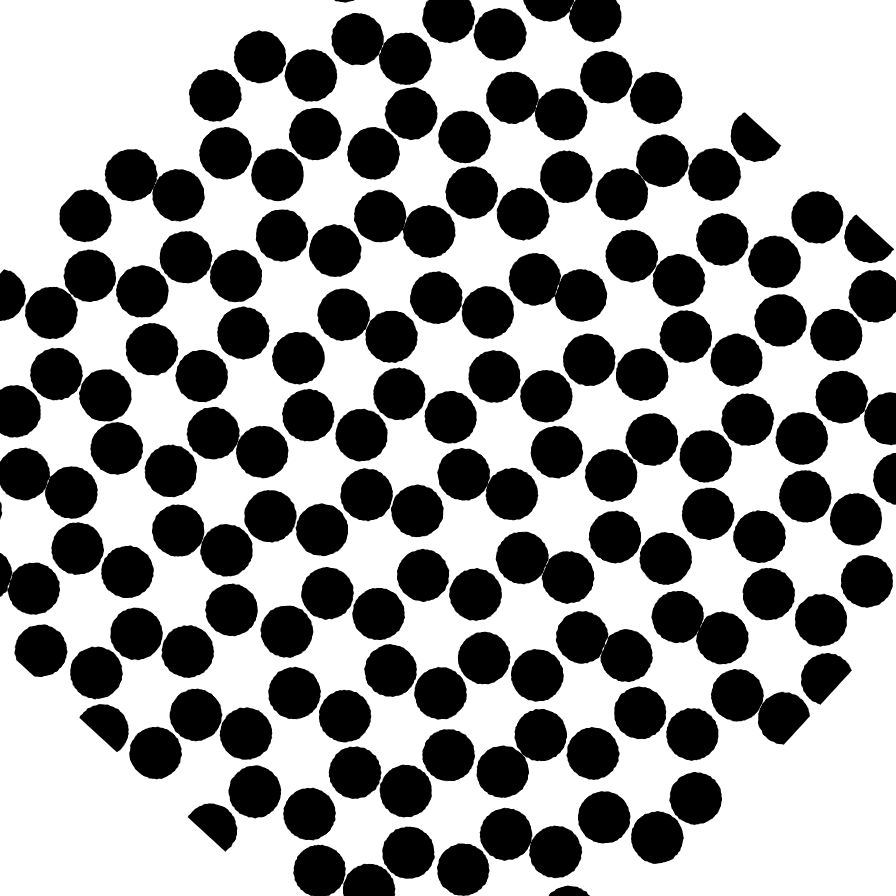
Give the GLSL for this pattern, as a Shadertoy shader.

```glsl
// Black discs on a slightly disordered honeycomb, cropped by a tilted square sheet.

const vec3  PAPER = vec3(1.0);
const vec3  INK   = vec3(0.0);

const vec2  STEP_A = vec2(0.1063, 0.0214);   // lattice vectors
const vec2  STEP_B = vec2(0.0661, -0.0895);
const vec2  PARTNER = vec2(0.0573, -0.0221); // second disc of each cell
const vec2  ORIGIN = vec2(0.0545, 0.0805);   // lattice origin from the centre

const float RADIUS     = 0.0291;
const float JITTER     = 0.0048;  // largest shift of a disc
const float MIN_GAP    = 0.0005;  // hairline kept between touching discs
const float SHEET_HALF = 0.5;
const float SHEET_TILT = -0.742;  // radians
const float ROUGHNESS  = 0.0012;  // height of the edge grain
const float GRAIN_FREQ = 230.0;
const float TAU        = 6.2831853;

vec2 hash22(vec2 p) {
    vec3 q = fract(vec3(p.xyx) * vec3(0.1031, 0.1030, 0.0973));
    q += dot(q, q.yzx + 33.33);
    return fract((q.xx + q.yz) * q.zy);
}

vec2 gradientAt(vec2 cell) {
    float angle = TAU * hash22(cell).x;
    return vec2(cos(angle), sin(angle));
}

float gradientNoise(vec2 p) {
    vec2 i = floor(p), f = fract(p);
    vec2 w = f * f * f * (f * (f * 6.0 - 15.0) + 10.0);
    vec2 e = vec2(1.0, 0.0);
    float low  = mix(dot(gradientAt(i), f),
                     dot(gradientAt(i + e), f - e), w.x);
    float high = mix(dot(gradientAt(i + e.yx), f - e.yx),
                     dot(gradientAt(i + 1.0), f - 1.0), w.x);
    return mix(low, high, w.y);
}

// Signed distance to the tilted square
float sheetDistance(vec2 p) {
    float c = cos(SHEET_TILT), s = sin(SHEET_TILT);
    vec2 q = abs(vec2(c * p.x + s * p.y, c * p.y - s * p.x));
    return max(q.x, q.y) - SHEET_HALF;
}

// Random shift, uniform over a small disc
vec2 jitter(vec2 seed) {
    vec2 h = hash22(seed);
    float angle = TAU * h.x;
    return JITTER * sqrt(h.y) * vec2(cos(angle), sin(angle));
}

// Signed distance to the discs whose centres lie on the sheet
float discDistance(vec2 p) {
    mat2 lattice = mat2(STEP_A, STEP_B);
    vec2 home = floor(inverse(lattice) * (p - ORIGIN));
    float nearest = 1.0, second = 1.0;

    for (int j = -1; j <= 1; j++)
    for (int i = -1; i <= 1; i++)
    for (int k = 0; k < 2; k++) {
        vec2 cell = home + vec2(i, j);
        vec2 centre = ORIGIN + lattice * cell + float(k) * PARTNER
                    + jitter(cell + 50.0 + 137.0 * float(k));
        if (sheetDistance(centre) > 0.0) continue;
        float d = length(p - centre);
        second = min(second, max(nearest, d));
        nearest = min(nearest, d);
    }
    float gap = 0.5 * (MIN_GAP - (second - nearest));
    return max(nearest - RADIUS, gap);
}

void mainImage(out vec4 fragColor, in vec2 fragCoord) {
    float pixel = 1.0 / min(iResolution.x, iResolution.y);
    vec2 p = (fragCoord - 0.5 * iResolution.xy) * pixel;

    // Discs with a finely grained rim, cut cleanly by the sheet
    float d = discDistance(p) + ROUGHNESS * gradientNoise(p * GRAIN_FREQ + 400.0);
    d = max(d, sheetDistance(p));

    float coverage = clamp(0.5 - d / pixel, 0.0, 1.0);
    fragColor = vec4(mix(PAPER, INK, coverage), 1.0);
}
```
